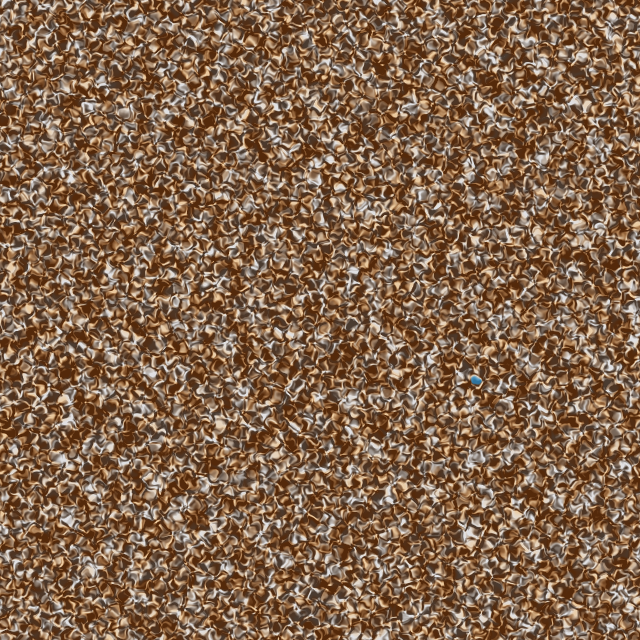
This texture is drawn by a three.js fragment shader. Its source:

```glsl
// Fine mottled granular surface: rust-brown ground strewn with tan, grey and pale flecks.
// Rotated layers of gradient noise give one field for tone and one for warmth;
// each pair of values picks a colour from a warm and a cool three-step ramp.

#define GRAIN_FREQ 118.0   // main flecks across the canvas
#define FINE_FREQ 185.0    // smaller flecks breaking up the main ones
#define PATCH_FREQ 36.0    // loose clusters of light and dark
#define HUE_FREQ 92.0      // warm and cool changes between flecks
#define WARP_FREQ 70.0     // curling of the flecks
#define WARP_AMOUNT 0.0022
#define TONE_BIAS 0.30
#define TONE_CONTRAST 0.40
#define COOL_BIAS 0.40
#define COOL_CONTRAST 0.36

varying vec2 vUv;

float hash(vec2 p) {
  vec3 q = fract(vec3(p.xyx) * 0.1031);
  q += dot(q, q.yzx + 33.33);
  return fract((q.x + q.y) * q.z);
}

// Dot product of a random unit gradient at a lattice corner with the offset to it
float cornerSlope(vec2 cell, vec2 offset) {
  float angle = 6.28319 * hash(cell);
  return dot(vec2(cos(angle), sin(angle)), offset);
}

// Gradient noise scaled to a spread of about one
float gradientNoise(vec2 p) {
  vec2 cell = floor(p);
  vec2 f = fract(p);
  vec2 w = f * f * f * (f * (f * 6.0 - 15.0) + 10.0);
  vec2 right = vec2(1.0, 0.0);
  vec2 up = vec2(0.0, 1.0);
  float low = mix(cornerSlope(cell, f), cornerSlope(cell + right, f - right), w.x);
  float high = mix(cornerSlope(cell + up, f - up), cornerSlope(cell + 1.0, f - 1.0), w.x);
  return 4.5 * mix(low, high, w.y);
}

// One noise layer, turned so that its lattice does not line up with the others
float layer(vec2 p, float freq, float angle) {
  float c = cos(angle);
  float s = sin(angle);
  return gradientNoise(mat2(c, s, -s, c) * p * freq + 300.0 + 40.0 * angle);
}

vec3 ramp(vec3 dark, vec3 middle, vec3 light, float t) {
  return mix(mix(dark, middle, clamp(t * 2.0, 0.0, 1.0)), light, clamp(t * 2.0 - 1.0, 0.0, 1.0));
}

void main() {
  // Curl the flecks a little
  vec2 warp = vec2(layer(vUv, WARP_FREQ, 0.3), layer(vUv, WARP_FREQ, 1.9));
  vec2 p = vUv + WARP_AMOUNT * warp;

  // Tone: main flecks, fine flecks and clusters
  float cluster = layer(p, PATCH_FREQ, 2.4);
  float grain = 0.74 * layer(p, GRAIN_FREQ, 0.6)
              + 0.56 * layer(p, FINE_FREQ, 1.1)
              + 0.36 * cluster;
  float tone = clamp(TONE_BIAS + TONE_CONTRAST * grain, 0.0, 1.0);

  // Warmth: light clusters lean to cool grey, dark ones to rust
  float hue = 0.70 * layer(p, HUE_FREQ, 1.5)
            + 0.45 * layer(p, PATCH_FREQ, 0.9)
            + 0.50 * cluster;
  float cool = clamp(COOL_BIAS + COOL_CONTRAST * hue, 0.0, 1.0);

  vec3 rustRamp = ramp(vec3(0.33, 0.16, 0.04), vec3(0.63, 0.44, 0.27), vec3(0.92, 0.79, 0.62), tone);
  vec3 greyRamp = ramp(vec3(0.29, 0.23, 0.19), vec3(0.57, 0.53, 0.50), vec3(0.88, 0.88, 0.89), tone);
  vec3 color = mix(rustRamp, greyRamp, cool);

  // A single stray blue fleck
  float speck = 1.0 - smoothstep(0.003, 0.008, length(p - vec2(0.744, 0.406)));
  color = mix(color, vec3(0.15, 0.52, 0.75), 0.8 * speck);

  gl_FragColor = vec4(color, 1.0);
}
```
